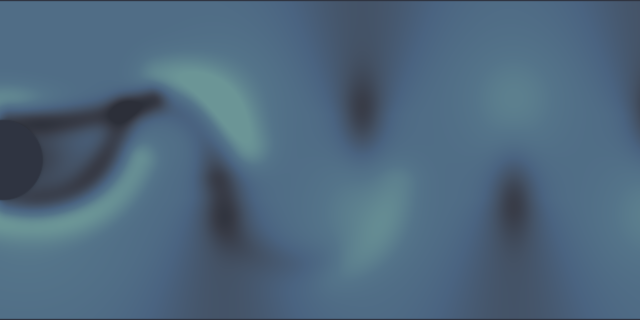
A Shadertoy shader for this background:

```glsl
// A vortex street: flow speed behind a round obstacle in a channel.
// Soft ellipses, curved streaks and alternating vortices sum to one
// scalar field, which a slate-to-teal colour ramp then paints.

const vec3 BODY_COLOR = vec3(0.185, 0.205, 0.255);
const vec2 BODY_CENTER = vec2(0.008, 0.5);
const float BODY_RADIUS = 0.125;
const float WALL_THICKNESS = 0.004;
const float FREE_SPEED = 0.71;
const int VORTEX_COUNT = 4;
const int CURVE_STEPS = 16;

// Gaussian ellipse
float glow(vec2 p, vec2 center, vec2 radii) {
    vec2 d = (p - center) / radii;
    return exp(-dot(d, d));
}

float segmentDistance(vec2 p, vec2 a, vec2 b) {
    vec2 ab = b - a;
    float t = clamp(dot(p - a, ab) / dot(ab, ab), 0.0, 1.0);
    return length(p - a - ab * t);
}

vec2 bezier(vec2 a, vec2 b, vec2 c, float t) {
    return mix(mix(a, b, t), mix(b, c, t), t);
}

// Soft band along a quadratic curve
float streak(vec2 p, vec2 a, vec2 b, vec2 c, float width) {
    float nearest = 10.0;
    vec2 previous = a;
    for (int i = 1; i <= CURVE_STEPS; i++) {
        vec2 next = bezier(a, b, c, float(i) / float(CURVE_STEPS));
        nearest = min(nearest, segmentDistance(p, previous, next));
        previous = next;
    }
    nearest /= width;
    return exp(-nearest * nearest);
}

// Slow core, a plume widening toward its wall, a fast crest opposite
float vortex(vec2 p, vec2 core, float side) {
    vec2 d = (p - core) * vec2(1.0, side);
    float spread = 0.095 + 0.4 * max(d.y, 0.0);
    float plume = exp(-d.x * d.x / (spread * spread));
    plume *= smoothstep(-0.21, 0.06, d.y);
    float eye = glow(d, vec2(0.0), vec2(0.06, 0.13));
    float crest = glow(d, vec2(0.0, -0.31), vec2(0.16, 0.17));
    return 0.16 * crest - 0.29 * plume - 0.24 * eye;
}

float vortexStreet(vec2 p) {
    float sum = 0.0;
    for (int i = 0; i < VORTEX_COUNT; i++) {
        float side = mod(float(i), 2.0) * 2.0 - 1.0;
        float x = 0.689 + 0.4535 * float(i) - 0.01 * side;
        sum += vortex(p, vec2(x, 0.51 + 0.13 * side), side);
    }
    return sum;
}

// Sheltered flow and the two shear layers that roll up
float wake(vec2 p) {
    float slow = 0.26 * glow(p, vec2(0.18, 0.5), vec2(0.17, 0.12));
    slow += 0.24 * glow(p, vec2(0.1, 0.5), vec2(0.09, 0.14));
    slow += 0.46 * streak(p, vec2(0.03, 0.625), vec2(0.25, 0.6), vec2(0.48, 0.69), 0.043);
    slow += 0.43 * streak(p, vec2(0.03, 0.375), vec2(0.31, 0.33), vec2(0.39, 0.65), 0.048);
    slow += 0.24 * streak(p, vec2(0.48, 0.68), vec2(0.65, 0.66), vec2(0.67, 0.46), 0.055);
    slow += 0.12 * streak(p, vec2(0.71, 0.3), vec2(0.78, 0.17), vec2(1.0, 0.18), 0.06);
    return slow;
}

// Accelerated flow around the wake
float fastFlow(vec2 p) {
    float fast = 0.28 * streak(p, vec2(0.0, 0.32), vec2(0.34, 0.27), vec2(0.43, 0.5), 0.065);
    fast += 0.24 * streak(p, vec2(0.5, 0.75), vec2(0.67, 0.78), vec2(0.77, 0.54), 0.075);
    fast += 0.27 * glow(p, vec2(0.03, 0.68), vec2(0.15, 0.06));
    fast += 0.10 * glow(p, vec2(0.08, 0.23), vec2(0.28, 0.2));
    fast += 0.10 * streak(p, vec2(1.04, 0.15), vec2(1.19, 0.18), vec2(1.25, 0.43), 0.07);
    return fast;
}

vec3 speedColor(float speed) {
    vec3 ramp[6] = vec3[6](
        vec3(0.15, 0.165, 0.20), vec3(0.22, 0.235, 0.28),
        vec3(0.265, 0.32, 0.395), vec3(0.29, 0.39, 0.505),
        vec3(0.33, 0.455, 0.54), vec3(0.42, 0.585, 0.59));
    vec3 color = ramp[0];
    for (int i = 1; i < 6; i++) {
        color = mix(color, ramp[i], clamp(speed * 5.0 - float(i - 1), 0.0, 1.0));
    }
    return color;
}

void mainImage(out vec4 fragColor, in vec2 fragCoord) {
    vec2 p = fragCoord / iResolution.y;
    float pixel = 1.0 / iResolution.y;

    float speed = FREE_SPEED + vortexStreet(p) + fastFlow(p) - wake(p);
    vec3 color = speedColor(clamp(speed, 0.06, 1.0));

    // Obstacle with a faint dark rim
    float edge = length(p - BODY_CENTER) - BODY_RADIUS;
    color *= 1.0 - 0.15 * exp(-abs(edge) / 0.005);
    color = mix(color, BODY_COLOR, smoothstep(pixel, -pixel, edge));

    // Channel walls
    float wall = min(p.y, 1.0 - p.y) - WALL_THICKNESS;
    color = mix(color, BODY_COLOR, smoothstep(0.5 * pixel, -0.5 * pixel, wall));

    fragColor = vec4(color, 1.0);
}
```
